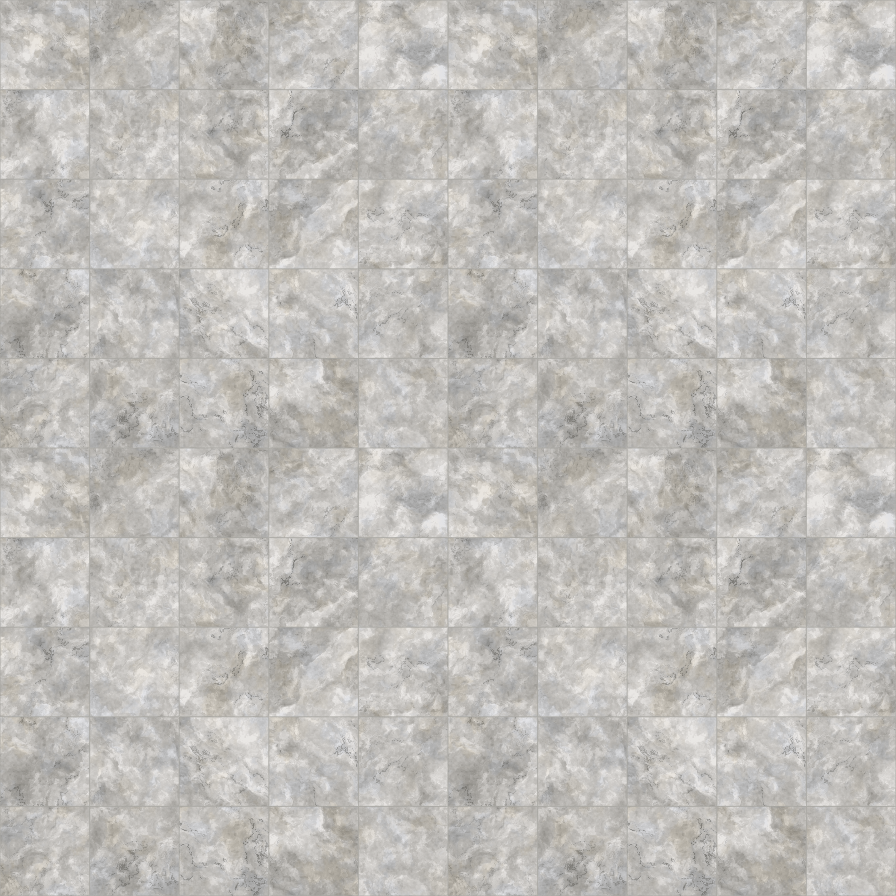
A Shadertoy shader for this texture:

```glsl
const float TILES = 10.0;          // tiles across and down
const float VARIANTS = 5.0;        // distinct tiles before the layout recurs
const float GROUT_WIDTH = 0.013;   // fraction of a tile
const float CLOUD_CONTRAST = 0.85;
const float BAND_CONTRAST = 0.34;
const float MOTTLE_CONTRAST = 0.55;
const float GRAIN_CONTRAST = 0.24;
const float TILE_CONTRAST = 0.12;
const float VEIN_DEPTH = 0.50;
const vec3 SHADE = vec3(0.60, 0.59, 0.57);
const vec3 PALE = vec3(0.90, 0.89, 0.88);
const vec3 GROUT = vec3(0.66, 0.655, 0.635);
const vec3 BLUE_STAIN = vec3(0.955, 0.975, 1.01);
const vec3 TAN_STAIN = vec3(1.0, 0.98, 0.935);

float hash(vec2 p) {
    vec3 q = fract(p.xyx * vec3(0.1031, 0.1030, 0.0973));
    q += dot(q, q.yzx + 33.33);
    return fract((q.x + q.y) * q.z);
}

float noise(vec2 p) {
    vec2 cell = floor(p), f = fract(p);
    f = f * f * (3.0 - 2.0 * f);
    float low = mix(hash(cell), hash(cell + vec2(1, 0)), f.x);
    float high = mix(hash(cell + vec2(0, 1)), hash(cell + 1.0), f.x);
    return mix(low, high, f.y);
}

float fbm(vec2 p) {
    const mat2 turn = mat2(1.6, 1.2, -1.2, 1.6);
    float sum = 0.0, total = 0.0, amplitude = 0.5;
    for (int i = 0; i < 6; i++) {
        sum += amplitude * noise(p);
        total += amplitude;
        p = turn * p + 7.3;
        amplitude *= 0.6;
    }
    return sum / total;
}

// Thin line along the middle contour of a noise field
float vein(float field, float width) {
    return 1.0 - smoothstep(0.0, width, abs(field - 0.5));
}

vec3 stone(vec2 p, vec2 id) {
    // Per-tile character
    float brightness = hash(id + 11.0) - 0.5;
    float bandStrength = mix(0.2, 1.3, hash(id + 23.0));
    float veinStrength = mix(0.3, 1.1, hash(id + 37.0));
    float slant = hash(id + 41.0) < 0.6 ? 1.0 : -1.0;
    float angle = slant * mix(0.55, 1.05, hash(id + 53.0));
    vec2 offset = 60.0 * vec2(hash(id + 67.0), hash(id + 79.0));

    // Diagonal grain direction and warped coordinates
    float c = cos(angle), s = sin(angle);
    vec2 along = mat2(c, -s, s, c) * (p - 0.5);
    vec2 warp = vec2(fbm(p * 3.0 + offset), fbm(p * 3.0 + offset + 19.0)) - 0.5;
    vec2 flow = along + 0.4 * warp;

    // Clouds, diagonal bands, chalky patches and ragged mottling
    float cloud = fbm(flow * vec2(3.0, 4.5) + offset + 31.0);
    float bandField = fbm(flow * vec2(1.0, 3.0) + offset + 47.0);
    float band = smoothstep(0.43, 0.58, bandField);
    float patches = smoothstep(0.54, 0.64, fbm(flow * vec2(4.0, 7.0) + offset + 83.0));
    float mottle = fbm(p * 10.0 + 2.0 * warp + offset + 13.0);
    float flecks = smoothstep(0.57, 0.66, mottle);
    float grain = noise(p * 34.0 + offset) * 0.6 + noise(p * 71.0 + offset) * 0.4;
    float pits = smoothstep(0.76, 0.92, noise(p * 27.0 + offset + 5.0));

    // Cracks fade in and out and follow the band edges
    float crackField = fbm(flow * vec2(1.4, 2.2) + offset + 97.0);
    float crackMask = smoothstep(0.44, 0.60, fbm(p * 2.2 + offset + 59.0));
    float crack = vein(crackField, 0.012) * crackMask;
    float halo = vein(crackField, 0.06) * crackMask;
    float edge = vein(bandField, 0.02) * smoothstep(0.45, 0.6, cloud);

    float tone = 0.48 + TILE_CONTRAST * brightness
        + CLOUD_CONTRAST * (cloud - 0.5)
        + BAND_CONTRAST * bandStrength * (band - 0.5)
        + MOTTLE_CONTRAST * (mottle - 0.5)
        + GRAIN_CONTRAST * (grain - 0.5)
        + 0.17 * patches + 0.14 * flecks - 0.16 * pits * (1.0 - band)
        - VEIN_DEPTH * veinStrength * (crack + 0.25 * halo + 0.4 * edge);
    vec3 color = mix(SHADE, PALE, clamp(tone, -0.35, 1.05));

    // Faint mineral stains
    float stain = fbm(p * 3.2 + 0.6 * warp + offset + 71.0);
    float blue = smoothstep(0.55, 0.70, stain) + 0.5 * halo * veinStrength;
    float ochre = smoothstep(0.45, 0.32, stain) * (1.0 - 0.5 * band);
    color *= mix(vec3(1), BLUE_STAIN, min(blue, 1.0) * 0.7);
    return color * mix(vec3(1), TAN_STAIN, ochre * 0.7);
}

void mainImage(out vec4 fragColor, in vec2 fragCoord) {
    vec2 grid = fragCoord / iResolution.xy * TILES;
    vec2 local = fract(grid);
    vec2 id = mod(floor(grid), VARIANTS);
    vec3 color = stone(local, id);

    // Grout lines with pixel-wide smoothing
    vec2 pixel = TILES / iResolution.xy;
    vec2 gap = min(local, 1.0 - local);
    vec2 cover = clamp((0.5 * GROUT_WIDTH - gap) / pixel + 0.5, 0.0, 1.0);
    float joint = max(cover.x, cover.y);
    color = mix(color, GROUT, joint * 0.75);

    fragColor = vec4(clamp(color, 0.0, 1.0), 1.0);
}
```
